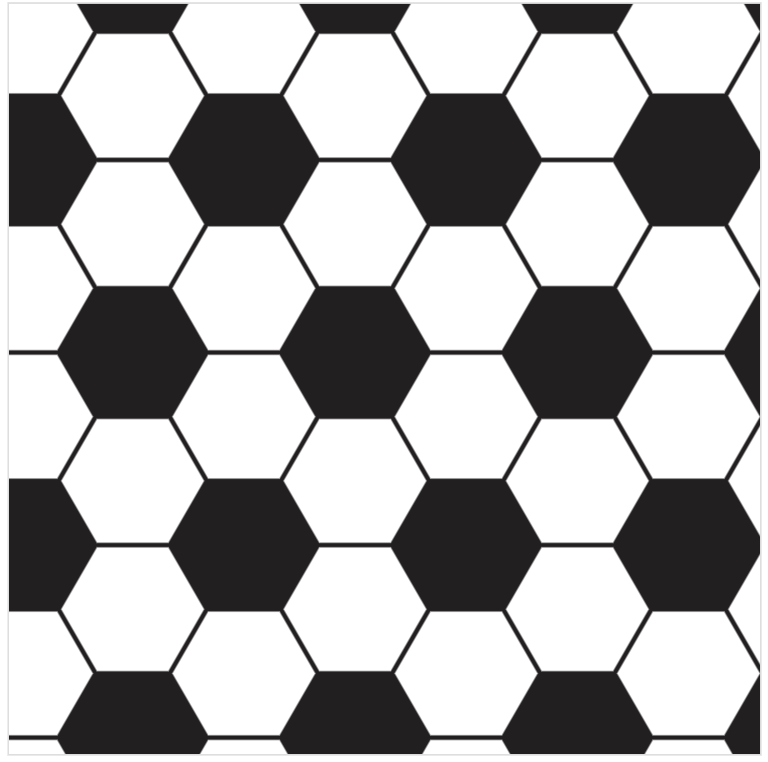
Give the GLSL for this pattern, as a Shadertoy shader.

```glsl
// Football-style hexagon tiling: white flat-topped cells with dark seams, and
// every third cell filled dark, inside a thin pale frame on a white margin.
// Both the cells and the dark fills are hexagon fields on staggered lattices.

const float SQRT3 = 1.7320508;

// Lengths are fractions of the canvas height.
const float DARK_PITCH  = 0.2918;               // spacing of the dark cells
const float CELL_HEIGHT = DARK_PITCH / SQRT3;   // flat-to-flat cell size
const vec2  DARK_CENTRE = vec2(0.4659, 0.5374); // centre of one dark cell
const float SEAM_WIDTH  = 0.0060;
const float SOFTNESS    = 0.0016;               // half-width of a soft edge

const vec2  MARGIN_LOW  = vec2(0.0118, 0.0104); // left, bottom
const vec2  MARGIN_HIGH = vec2(0.0104, 0.0050); // right, top
const float FRAME_WIDTH = 0.0020;

const vec3 WHITE = vec3(1.0);
const vec3 INK   = vec3(0.130, 0.120, 0.123);
const vec3 FRAME = vec3(0.87);

// Distance from the centre to the flat sides of a flat-topped hexagon.
float hexRadius(vec2 p) {
    p = abs(p);
    return max(p.y, dot(p, vec2(0.5 * SQRT3, 0.5)));
}

// Offset from the nearest centre of a rectangular lattice.
vec2 repeatCentred(vec2 p, vec2 period) {
    return p - period * floor(p / period + 0.5);
}

// Hexagon radius to the nearest centre of a staggered lattice.
float staggeredHex(vec2 p, vec2 period) {
    return min(hexRadius(repeatCentred(p, period)),
               hexRadius(repeatCentred(p - 0.5 * period, period)));
}

// Signed distance to the panel: negative inside.
float panelDistance(vec2 p, vec2 size) {
    vec2 outside = max(MARGIN_LOW - p, p - (size - MARGIN_HIGH));
    return max(outside.x, outside.y);
}

void mainImage(out vec4 fragColor, in vec2 fragCoord) {
    vec2 p = fragCoord / iResolution.y;
    vec2 size = iResolution.xy / iResolution.y;
    float pixel = 1.0 / iResolution.y;
    float soft = max(SOFTNESS, 0.7 * pixel);

    // Seams around every cell, and fills on every third cell.
    vec2 q = p - DARK_CENTRE;
    float cell = staggeredHex(q, CELL_HEIGHT * vec2(SQRT3, 1.0));
    float dark = staggeredHex(q, DARK_PITCH * vec2(1.0, SQRT3));
    float seamDist = 0.5 * (CELL_HEIGHT - SEAM_WIDTH) - cell;
    float fillDist = dark - 0.5 * (CELL_HEIGHT + SEAM_WIDTH);
    float ink = 1.0 - smoothstep(-soft, soft, min(seamDist, fillDist));
    vec3 color = mix(WHITE, INK, ink);

    // Frame and outer margin.
    float panel = panelDistance(p, size);
    float edge = 0.5 * pixel;
    color = mix(color, FRAME, smoothstep(-edge, edge, panel));
    color = mix(color, WHITE, smoothstep(-edge, edge, panel - FRAME_WIDTH));

    fragColor = vec4(color, 1.0);
}
```
